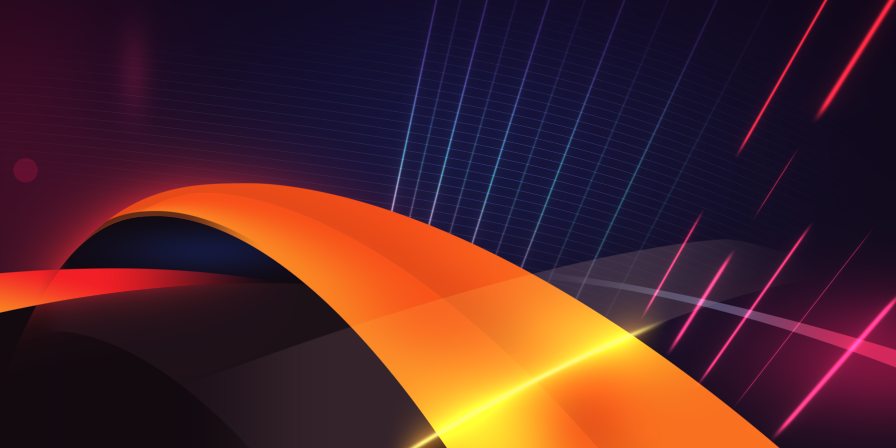
This background is drawn by a WebGL 2 fragment shader. Its source:

```glsl
#version 300 es
precision highp float;
// Glowing orange arch crossed by a yellow beam, with sheer sweeps and a fan of light streaks.
uniform vec2 u_resolution;
out vec4 fragColor;

const vec2 APEX = vec2(0.4635, -1.417);
const vec3 RED = vec3(0.95, 0.12, 0.15);
const vec3 ORANGE = vec3(0.98, 0.53, 0.14);
const vec3 EMBER = vec3(0.97, 0.31, 0.1);
const vec3 YELLOW = vec3(1.0, 0.84, 0.18);
const vec3 PINK = vec3(1.0, 0.2, 0.42);

// Signed distance to a hump, positive above; sides fall as scale * u^power
float hump(vec2 p, vec2 peak, vec2 left, vec2 right) {
  float u = p.x - peak.x;
  vec2 side = u < 0.0 ? left : right;
  u = abs(u) + 1e-4;
  float slope = side.x * side.y * pow(u, side.y - 1.0);
  return (p.y - peak.y + side.x * pow(u, side.y)) / sqrt(1.0 + slope * slope);
}

float cover(float d) {
  float soft = 0.8 / u_resolution.y;
  return smoothstep(-soft, soft, d);
}

float blob(vec2 p, vec2 center, vec2 radius) {
  vec2 q = (p - center) / radius;
  return exp(-dot(q, q));
}

// Distance to a ray of the fan with the given run per rise
float rayDistance(vec2 p, float run) {
  vec2 q = p - APEX;
  return abs(q.x - run * q.y) / sqrt(1.0 + run * run);
}

vec3 backdrop(vec2 p) {
  vec3 c = mix(vec3(0.075, 0.05, 0.11), vec3(0.06, 0.025, 0.09), p.y);
  c += vec3(0.02, 0.045, 0.14) * blob(p, vec2(1.05, 0.66), vec2(0.65, 0.42));
  c += vec3(0.16, 0.01, 0.04) * blob(p, vec2(0.0, 0.72), vec2(0.32, 0.4));
  c += vec3(0.42, 0.03, 0.13) * blob(p, vec2(1.97, 0.2), vec2(0.28, 0.14));
  c += vec3(0.13, 0.02, 0.04) * blob(p, vec2(0.3, 0.84), vec2(0.035, 0.1));
  return c + vec3(0.14, 0.01, 0.03) * cover(0.027 - length(p - vec2(0.057, 0.62)));
}

// Thin contour lines and the cool rays behind the arch
vec3 fanLight(vec2 p, float above) {
  float wave = abs(fract((p.y + 0.12 * p.x * p.x + 0.02 * sin(3.0 * p.x)) * 48.0) - 0.5);
  float area = blob(p, vec2(1.18, 0.63), vec2(0.42, 0.24)) + 0.4 * blob(p, vec2(0.4, 0.73), vec2(0.4, 0.13));
  vec3 c = vec3(0.07, 0.09, 0.17) * smoothstep(0.4, 0.5, wave) * area;
  vec3 tint = mix(vec3(0.25, 0.75, 0.66), vec3(0.42, 0.28, 0.7), smoothstep(0.55, 0.95, p.y));
  tint = mix(tint, vec3(0.8, 0.68, 0.75), smoothstep(0.16, 0.0, above));
  tint *= mix(0.3, 1.0, blob(p, vec2(1.1, 0.62), vec2(0.6, 0.28)));
  for (float n = 0.0; n < 10.0; n++) {
    float d = rayDistance(p, 0.21 * exp(0.1 * n + 0.006));
    float strength = (mod(n, 2.0) < 0.5 ? 0.75 : 0.3) * (1.0 - 0.06 * n);
    c += tint * strength * (exp(-d * d / 5e-6) + 0.12 * exp(-d / 0.012));
  }
  return c;
}

vec3 archColor(vec2 p, float outer, float inner) {
  float across = inner / max(inner - outer, 1e-3);
  vec3 c = mix(ORANGE, EMBER, smoothstep(0.0, 0.7, across));
  c = mix(c, ORANGE, 0.6 * smoothstep(0.85, 1.3, p.x));
  c = mix(c, EMBER, 0.8 * blob(p, vec2(1.02, 0.31), vec2(0.2, 0.1)));
  c = mix(c, YELLOW, blob(p, vec2(1.08, 0.02), vec2(0.17, 0.14)));
  c = mix(c, YELLOW, 0.8 * blob(p, vec2(1.36, 0.25), vec2(0.18, 0.1)));
  c = mix(c, EMBER, 0.75 * blob(p, vec2(1.32, 0.06), vec2(0.1, 0.13)));
  float fold = hump(p, vec2(0.46, 0.57), vec2(2.0), vec2(0.72, 1.75));
  return c * (1.0 - 0.07 * cover(fold) * smoothstep(0.12, 0.0, fold));
}

// Warm streak along a ray between two heights
vec3 streak(vec2 p, float run, float top, float bottom, float width) {
  float d = rayDistance(p, run) / width;
  float span = smoothstep(bottom, bottom + 0.06, p.y) * smoothstep(top, top - 0.06, p.y);
  vec3 tint = mix(PINK, RED, smoothstep(0.3, 0.7, p.y));
  return tint * span * min(1.0, width * 300.0) * (exp(-d * d) + 0.15 * exp(-d * 0.3));
}

void main() {
  vec2 p = gl_FragCoord.xy / u_resolution.y;
  float outer = hump(p, vec2(0.56, 0.591), vec2(2.35, 2.93), vec2(0.446, 1.7));
  float inner = hump(p, vec2(0.3516, 0.518), vec2(5.0, 2.46), vec2(1.152, 1.83));
  float beam = hump(p, vec2(1.875, 0.383), vec2(0.413, 1.5), vec2(0.2, 1.5));
  float sweep = hump(p, vec2(1.62, 0.466), vec2(0.251, 1.4), vec2(0.5, 1.4));
  float bandTop = hump(p, vec2(0.26, 0.401), vec2(0.16, 2.0), vec2(0.235, 2.0));
  float bandBase = hump(p, vec2(0.6, 0.368), vec2(0.183, 2.0), vec2(0.3, 2.0));

  // Backdrop, rays and rim glow
  vec3 c = backdrop(p) + fanLight(p, outer);
  float rim = exp(-max(outer, 0.0) / 0.06) * smoothstep(1.1, 0.2, p.x);
  c += vec3(0.5, 0.08, 0.05) * rim * smoothstep(0.28, 0.42, p.y);

  // Dark hollow with a blue sheen and a dim fold
  float hollow = cover(-inner) * smoothstep(0.08, 0.16, p.x);
  float below = cover(-bandBase);
  c = mix(c, vec3(0.06, 0.035, 0.06) + vec3(0.02, 0.06, 0.18) * blob(p, vec2(0.46, 0.44), vec2(0.2, 0.05)), hollow);
  c = mix(c, vec3(0.07, 0.04, 0.06), below * max(hollow, smoothstep(0.2, 0.1, p.x)));
  c += vec3(0.3, 0.04, 0.05) * below * exp(min(bandBase, 0.0) / 0.035) * cover(-inner) * smoothstep(0.68, 0.3, p.x);
  float fold = hump(p, vec2(0.13, 0.26), vec2(0.6, 2.0), vec2(1.15, 1.75));
  c += vec3(0.045, 0.025, 0.035) * cover(fold) * below * hollow;

  // Red band from the left
  vec3 bandColor = mix(ORANGE, RED, smoothstep(-0.05, 0.3, p.x + 2.5 * bandBase));
  float band = cover(-bandTop) * cover(bandBase) * smoothstep(0.64, 0.2, p.x);
  c = mix(c, bandColor, band * max(smoothstep(0.2, 0.08, p.x), cover(-inner)));

  // Cool ribbon turning pink
  float ribbonTop = hump(p, vec2(1.146, 0.396), vec2(1.0, 2.0), vec2(0.223, 1.46));
  float ribbonBase = hump(p, vec2(1.146, 0.38), vec2(1.0, 2.0), vec2(0.259, 1.63));
  vec3 ribbon = mix(vec3(0.42, 0.45, 0.6), PINK, smoothstep(1.55, 1.95, p.x));
  c = mix(c, ribbon, 0.65 * cover(-ribbonTop) * cover(ribbonBase) * smoothstep(1.15, 1.55, p.x));

  // Arch with a dark lip
  float arch = cover(-outer) * cover(inner) * smoothstep(0.11, 0.17, p.x);
  float lip = cover(0.011 - inner) * smoothstep(0.6, 0.4, p.x);
  c = mix(c, mix(archColor(p, outer, inner), vec3(0.3, 0.12, 0.08), 0.85 * lip), arch);

  // Sheer sweep above the beam
  float panel = cover(-sweep) * cover(beam) * smoothstep(0.4, 0.75, p.x) * smoothstep(1.85, 1.4, p.x);
  vec3 sheer = mix(vec3(0.55, 0.42, 0.45), vec3(1.0, 0.68, 0.25), arch);
  c = mix(c, sheer, panel * mix(0.2, 0.32, smoothstep(0.9, 1.3, p.x)));

  // Beam and streaks
  float reach = smoothstep(1.5, 1.38, p.x) * smoothstep(0.85, 0.95, p.x);
  c += vec3(0.6, 0.4, 0.06) * exp(-abs(beam) / 0.03) * reach;
  c = mix(c, vec3(1.0, 0.97, 0.5), exp(-beam * beam / 3e-5) * reach);
  c += streak(p, 0.632, 1.2, 0.72, 0.006) + streak(p, 0.571, 1.2, 0.64, 0.003);
  c += streak(p, 0.632, 0.45, 0.2, 0.004) + streak(p, 0.703, 0.51, 0.13, 0.003);
  c += streak(p, 0.878, 0.36, 0.01, 0.005) + streak(p, 0.568, 0.54, 0.28, 0.0025);
  c += streak(p, 0.779, 0.5, 0.08, 0.0012) + streak(p, 0.632, 0.68, 0.5, 0.0015);
  fragColor = vec4(clamp(c, 0.0, 1.0), 1.0);
}
```
